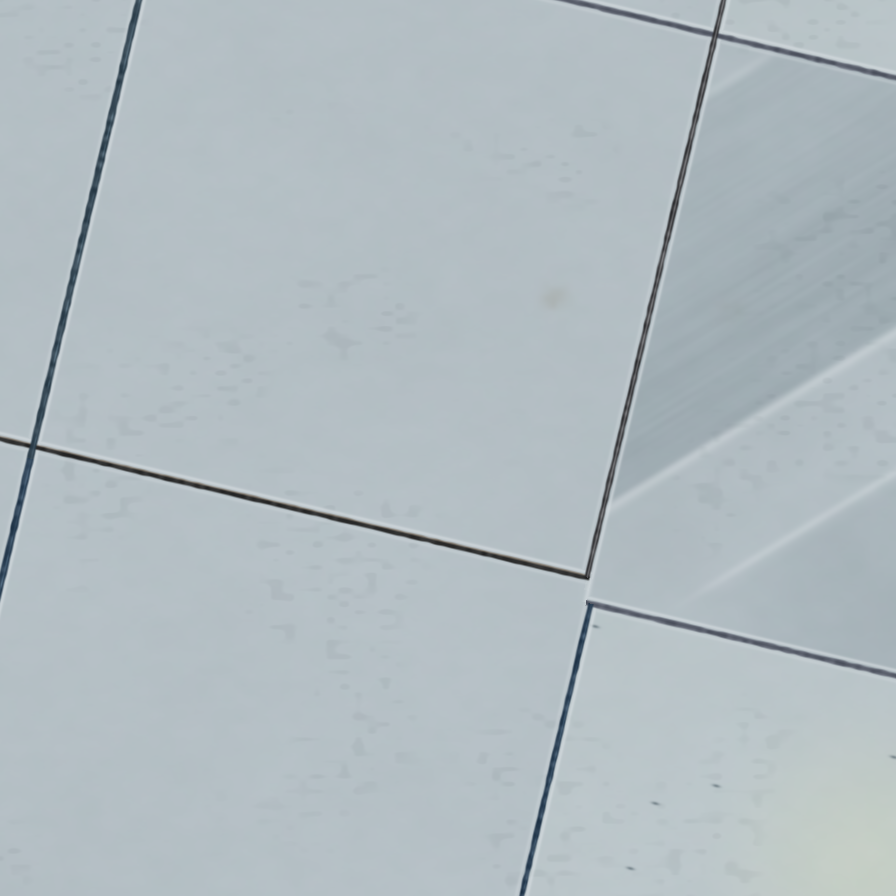
A WebGL 1 fragment shader for this texture:

```glsl
precision highp float;
// Large pale blue-grey wall panels on a tilted grid, with one slipped joint and a streaked reflection.
uniform vec2 u_resolution;

#define TILE vec2(0.635, 0.622)
#define CORNER vec2(0.655, 0.3555)
#define TILT 0.2325
#define SLIP vec2(0.011, -0.0275)
#define JOINT_HALF 0.0030
#define RIM_OFFSET 0.0060
#define GRAIN 0.014
#define FLECK_CELL 0.085
#define PANEL vec3(0.710, 0.752, 0.773)
#define SHADE vec3(0.638, 0.688, 0.712)
#define RIM vec3(0.840, 0.865, 0.880)

float hash(vec2 p) {
  return fract(sin(dot(p, vec2(127.1, 311.7))) * 43758.5453);
}

float noise(vec2 p) {
  vec2 i = floor(p), f = fract(p);
  f = f * f * (3.0 - 2.0 * f);
  return mix(mix(hash(i), hash(i + vec2(1.0, 0.0)), f.x),
             mix(hash(i + vec2(0.0, 1.0)), hash(i + vec2(1.0, 1.0)), f.x), f.y);
}

float fbm(vec2 p) {
  float sum = 0.0, gain = 0.5;
  for (int i = 0; i < 4; i++) {
    sum += gain * noise(p);
    p = p * 2.1 + 7.3;
    gain *= 0.5;
  }
  return sum;
}

// Soft band centred on zero
float band(float d, float width) {
  return exp(-d * d / (width * width));
}

// Sparse dark flecks, one at most per cell
float flecks(vec2 p, float density) {
  vec2 cell = floor(p / FLECK_CELL);
  vec2 centre = 0.25 + 0.5 * vec2(hash(cell + 3.1), hash(cell + 8.7));
  vec2 d = (fract(p / FLECK_CELL) - centre) * FLECK_CELL;
  return step(hash(cell + 5.5), density) * band(length(d / vec2(0.0045, 0.0018)), 1.0);
}

// Diagonal reflection: shaded zones split by two bright streaks
vec3 reflection(vec3 base, vec2 uv) {
  float across = dot(uv, vec2(-0.522, 0.853));
  float along = dot(uv, vec2(0.853, 0.522));
  float upper = smoothstep(0.006, 0.025, across) * (1.0 - 0.75 * smoothstep(0.335, 0.365, across));
  upper *= 1.0 - 0.35 * smoothstep(0.10, 0.30, across);
  float lower = (1.0 - smoothstep(-0.14, -0.115, across)) * smoothstep(0.74, 0.9, uv.x);
  float brushed = noise(vec2(along * 7.0, across * 85.0)) + noise(vec2(along * 12.0, across * 190.0)) - 1.0;
  vec3 col = mix(base, SHADE, clamp(0.12 + 0.98 * upper + 0.5 * lower, 0.0, 1.1));
  col += 0.016 * brushed * upper + 0.04 * (fbm(uv * 7.0) - 0.47);
  float streak = band(across - 0.0145, 0.006) + 0.75 * band(across + 0.1185, 0.005) * smoothstep(0.73, 0.85, uv.x);
  streak += 0.5 * band(across - 0.352, 0.006) * (1.0 - smoothstep(0.83, 0.89, uv.x));
  return mix(col, RIM, 0.5 * min(streak, 1.0));
}

void main() {
  vec2 uv = gl_FragCoord.xy / u_resolution;
  vec2 q = uv - CORNER;
  float c = cos(TILT), s = sin(TILT);
  vec2 p = vec2(c * q.x - s * q.y, s * q.x + c * q.y);

  // Nearest joints, shifted where the right-hand panels have slipped
  vec2 k = floor(p / TILE + 0.5);
  bool mainColumn = abs(k.x) < 0.5;
  bool mainRow = abs(k.y) < 0.5;
  float below = step(p.y, -0.014);
  float right = step(0.5 * SLIP.x, p.x);
  vec2 shift = vec2(mainColumn ? SLIP.x * below : 0.0, mainRow ? SLIP.y * right : 0.0);
  vec2 d = p - k * TILE - shift;
  vec2 id = floor((p - shift) / TILE);

  // Panel tone, reflection and discolouration
  vec3 col = PANEL + 0.010 * (hash(id + 2.0) - 0.5);
  bool rightPanel = id.x > -0.5;
  if (rightPanel) col += vec3(0.018, 0.018, 0.012);
  if (rightPanel && id.y > -0.5 && id.y < 0.5) col = reflection(PANEL, uv);
  float lowRight = rightPanel && id.y < -0.5 ? 1.0 : 0.0;
  col += lowRight * vec3(0.036, 0.030, -0.020) * (1.0 - smoothstep(0.0, 0.22, length(uv - vec2(0.97, 0.03))));
  col += GRAIN * (fbm(uv * vec2(40.0, 60.0)) - 0.47) + 0.026 * (fbm(p * 4.0) - 0.47);

  // Faint patchy smudges, two stains and small flecks
  float patches = smoothstep(0.5, 0.75, noise(p * 9.0 + 4.0));
  float smudge = patches * smoothstep(0.62, 0.9, noise(uv * vec2(65.0, 120.0)));
  col -= 0.028 * smudge;
  col += 0.008 * vec3(1.0, -0.2, 0.6) * (noise(uv * 75.0 + 31.0) - 0.5);
  float stain = band(length(uv - vec2(0.62, 0.666)), 0.015) + 0.4 * band(length(uv - vec2(0.815, 0.655)), 0.016);
  col -= stain * vec3(0.025, 0.038, 0.055) * (0.5 + noise(uv * 120.0));
  col = mix(col, vec3(0.38, 0.44, 0.47), 0.7 * lowRight * flecks(p, 0.28));

  // Joint colours: bluish uprights, brown and violet-grey cross joints
  vec3 upright = mix(vec3(0.18, 0.25, 0.30), vec3(0.14, 0.22, 0.30), below);
  if (mainColumn && below < 0.5) upright = vec3(0.20, 0.20, 0.21) + 0.20 * band(d.x - 0.0004, 0.0012);
  else upright += vec3(0.12, 0.14, 0.15) * band(d.x - 0.001, 0.0012) * noise(p * vec2(60.0, 140.0));
  vec3 cross = mainRow && right < 0.5
    ? mix(vec3(0.15, 0.15, 0.15), vec3(0.50, 0.46, 0.41), smoothstep(0.0, 0.0030, d.y))
    : vec3(0.31, 0.33, 0.38) + 0.08 * smoothstep(0.0, 0.003, abs(d.y));
  float fleckle = noise(p * 170.0) - 0.5;
  upright += 0.14 * fleckle;
  cross += 0.10 * fleckle;

  // Joint coverage, left open in the slipped gap
  float soft = max(0.0015, 0.7 / u_resolution.y);
  float wear = 0.0011 * (noise(p * 110.0) - 0.5);
  vec2 halfWidth = vec2(JOINT_HALF + (mainColumn ? 0.0 : 0.0007), JOINT_HALF) + wear;
  vec2 line = 1.0 - smoothstep(halfWidth - soft, halfWidth + soft, abs(d));
  float gap = mainColumn ? step(SLIP.y, p.y) * step(p.y, 0.0) : 0.0;
  line.x *= 1.0 - gap;
  if (mainRow && mainColumn && right < 0.5) line.y *= 1.0 - smoothstep(0.0015, 0.0045, p.x);

  // Tight bright bevel on both sides, stronger on the lit side
  vec2 rim = vec2(band(d.x - RIM_OFFSET, 0.0020), band(d.y - RIM_OFFSET, 0.0020));
  rim += 0.5 * vec2(band(d.x + RIM_OFFSET, 0.0020), band(d.y + RIM_OFFSET, 0.0020));
  rim.x = mix(rim.x, band(p.x - 0.005, 0.003), gap);
  col = mix(col, RIM, 0.6 * min(max(rim.x, rim.y), 1.0));
  col = mix(col, cross, line.y * 0.96);
  col = mix(col, upright, line.x * 0.96);
  gl_FragColor = vec4(clamp(col, 0.0, 1.0), 1.0);
}
```
